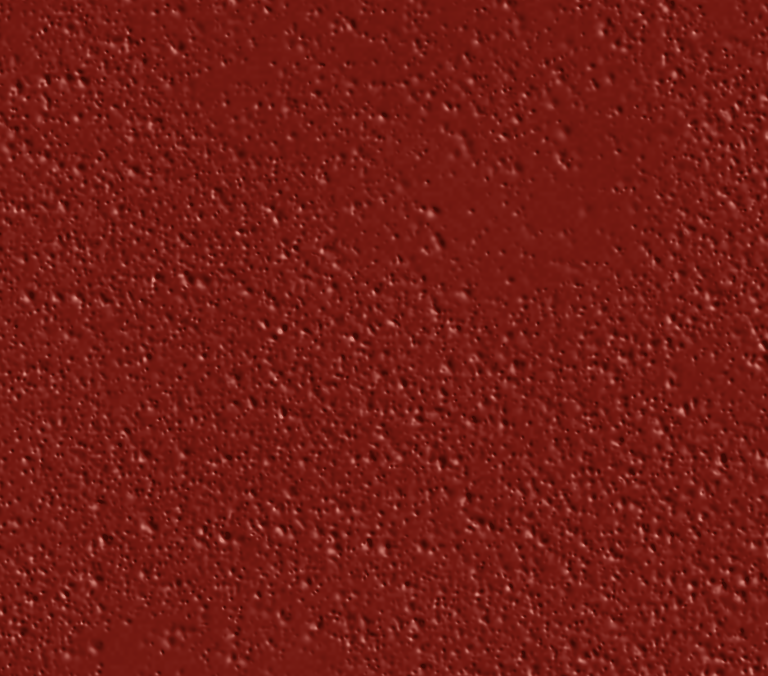
Write a Shadertoy shader that draws this texture.

```glsl
// Red painted plaster: small scattered bumps lit from the lower left.

const vec3 SHADOW = vec3(0.24, 0.035, 0.015);
const vec3 PAINT  = vec3(0.455, 0.097, 0.067);
const vec3 SHEEN  = vec3(0.54, 0.19, 0.16);
const vec3 GLINT  = vec3(0.84, 0.54, 0.49);

const vec2  LIGHT_DIR    = vec2(-0.8, -0.6);
const float FINE_CELLS   = 92.0;   // bump cells per canvas height
const float COARSE_CELLS = 54.0;
const float FINE_GAIN    = 0.95;
const float COARSE_GAIN  = 1.05;
const float GRAIN_CELLS  = 150.0;
const float GRAIN_GAIN   = 0.13;
const float PATCH_CELLS  = 4.5;    // smooth and rough areas

float hash(vec2 p) {
    return fract(sin(dot(p, vec2(127.1, 311.7))) * 43758.5453);
}

float noise(vec2 p) {
    vec2 i = floor(p), f = fract(p);
    f = f * f * (3.0 - 2.0 * f);
    return mix(mix(hash(i), hash(i + vec2(1, 0)), f.x),
               mix(hash(i + vec2(0, 1)), hash(i + vec2(1, 1)), f.x), f.y);
}

float fbm(vec2 p) {
    float sum = 0.0, weight = 0.55;
    for (int i = 0; i < 3; i++) {
        sum += weight * noise(p);
        p = p * 2.1 + 17.3;
        weight *= 0.5;
    }
    return sum;
}

// Slope towards the light, summed over Gaussian bumps in nearby cells
float bumpSlope(vec2 p, float density, float seed) {
    vec2 cell = floor(p);
    float slope = 0.0;
    for (int y = -1; y <= 1; y++)
    for (int x = -1; x <= 1; x++) {
        vec2 id = cell + vec2(x, y);
        vec2 key = id + seed;
        vec2 center = id + 0.1 + 0.8 * vec2(hash(key + 3.7), hash(key + 8.1));
        float size = hash(key + 21.4);
        float radius = mix(0.24, 0.42, size);
        float height = mix(0.22, 1.1, pow(hash(key + 33.9), 2.0));
        float present = smoothstep(-0.12, 0.12, density - hash(key + 45.2));
        vec2 offset = (p - center) / radius;
        slope += present * height * dot(offset, LIGHT_DIR) * exp(-dot(offset, offset));
    }
    return slope;
}

// Colour ramp from shaded side to glint
vec3 shade(float lit) {
    vec3 color = mix(PAINT, SHADOW, smoothstep(0.0, 1.0, -lit * 1.3 + 0.08) * step(lit, 0.0));
    color = mix(PAINT, SHADOW, clamp(-lit / 0.42, 0.0, 1.0));
    color = mix(color, SHEEN, clamp(lit / 0.18, 0.0, 1.0));
    return mix(color, GLINT, clamp((lit - 0.18) / 0.4, 0.0, 1.0));
}

void mainImage(out vec4 fragColor, in vec2 fragCoord) {
    vec2 uv = fragCoord / iResolution.y;
    float across = fragCoord.x / iResolution.x;

    // Roughness varies in broad patches; coarse bumps gather at the right
    float rough = smoothstep(0.22, 0.62, fbm(uv * PATCH_CELLS + 5.0));
    float fineDensity = mix(0.12, 0.85, rough) * mix(1.1, 0.8, across);
    float coarseDensity = mix(0.1, 0.6, rough) * mix(0.7, 1.1, across);

    // Relief
    vec2 warp = 0.004 * vec2(noise(uv * 60.0), noise(uv * 60.0 + 40.0));
    vec2 p = uv + warp;
    float lit = FINE_GAIN * bumpSlope(p * FINE_CELLS, fineDensity, 11.0)
              + COARSE_GAIN * bumpSlope(p * COARSE_CELLS, coarseDensity, 57.0);

    // Faint paint grain and broad tone
    lit += GRAIN_GAIN * (noise(uv * GRAIN_CELLS) - 0.5) * mix(0.4, 1.0, rough);
    lit += 0.06 * (fbm(uv * 3.0 + 9.0) - 0.48);

    fragColor = vec4(shade(lit), 1.0);
}
```
